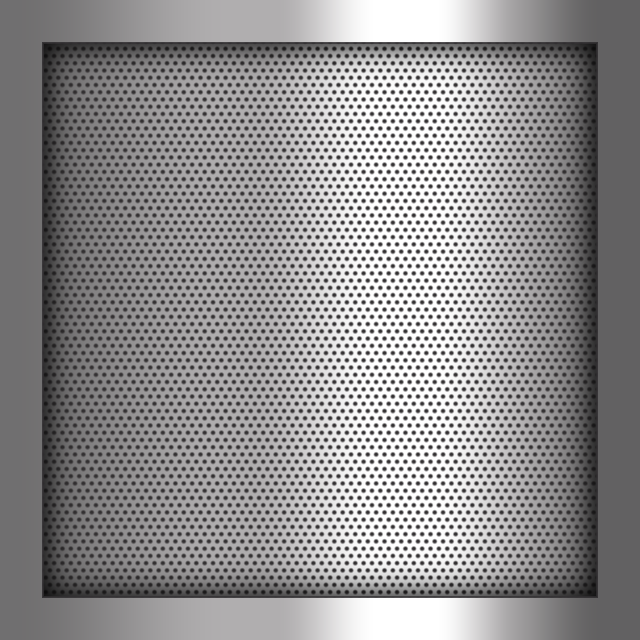
This texture is drawn by a Shadertoy shader. Its source:

```glsl
const float MARGIN = 0.0664;                  // frame width
const vec2  PITCH = vec2(0.01307, 0.01132);   // hole spacing: along a row, between rows
const vec2  LATTICE_ORIGIN = vec2(0.5616, 0.652);
const float HOLE_RADIUS = 0.0033;
const float HOLE_SOFTNESS = 0.0019;
const float PANEL_SPREAD = 0.04;              // extra softness of the light on the panel
const float SHADOW_REACH = 0.026;             // depth of the inner shadow
const float SHADOW_STRENGTH = 0.6;
const float SEAM_WIDTH = 0.0016;
const vec3  TINT = vec3(1.0, 0.988, 0.994);
const vec3  HOLE_COLOR = vec3(0.20, 0.19, 0.195);
const vec3  SEAM_COLOR = vec3(0.20, 0.19, 0.20);

// Horizontal sheen of brushed metal, with one bright band
vec3 metalSheen(float x, float spread) {
    float v = mix(0.44, 0.69, smoothstep(0.02, 0.36, x));
    v = mix(v, 1.0, smoothstep(0.43 - spread, 0.59, x));
    v = mix(v, 0.68, smoothstep(0.68, 0.81 + spread, x));
    v = mix(v, 0.385, smoothstep(0.76 + spread, 0.94 + spread, x));
    return v * mix(TINT, vec3(1.0), smoothstep(0.7, 1.0, v));
}

// Offset from the nearest hole centre, with alternate rows shifted by half
vec2 holeOffset(vec2 p) {
    vec2 cell = (p - LATTICE_ORIGIN) / PITCH;
    float row = floor(cell.y + 0.5);
    cell.x += 0.5 * mod(row, 2.0);
    return (fract(cell + 0.5) - 0.5) * PITCH;
}

// Signed distance to the panel edge, positive inside
float panelDepth(vec2 p) {
    vec2 d = 0.5 - MARGIN - abs(p - 0.5);
    return min(d.x, d.y);
}

vec3 perforatedPanel(vec2 p, float pixel) {
    vec3 color = metalSheen(p.x, PANEL_SPREAD);

    // Punched holes, slightly lighter at the lower lip
    vec2 offset = holeOffset(p);
    float soft = max(HOLE_SOFTNESS, pixel * 0.7);
    float hole = 1.0 - smoothstep(-soft, soft, length(offset) - HOLE_RADIUS);
    float lip = smoothstep(0.0, HOLE_RADIUS, -offset.y);
    vec3 inside = HOLE_COLOR + 0.14 * lip * color;
    color = mix(color, inside, hole);

    // Shadow cast by the frame on all four sides
    vec2 d = max(0.5 - MARGIN - abs(p - 0.5), 0.0);
    vec2 shade = 1.0 - SHADOW_STRENGTH * exp(-pow(d / SHADOW_REACH, vec2(1.4)));
    return color * shade.x * shade.y;
}

void mainImage(out vec4 fragColor, in vec2 fragCoord) {
    vec2 p = fragCoord / iResolution.xy;
    float pixel = 1.0 / min(iResolution.x, iResolution.y);
    float depth = panelDepth(p);

    // Frame and panel share the same light
    vec3 frame = metalSheen(p.x, 0.0);
    vec3 panel = perforatedPanel(p, pixel);
    vec3 color = mix(frame, panel, smoothstep(-pixel, pixel, depth));

    // Dark seam just inside the frame
    float seam = 1.0 - smoothstep(0.0, pixel, abs(depth - 0.5 * SEAM_WIDTH) - 0.5 * SEAM_WIDTH);
    color = mix(color, SEAM_COLOR, 0.75 * seam);

    fragColor = vec4(color, 1.0);
}
```
